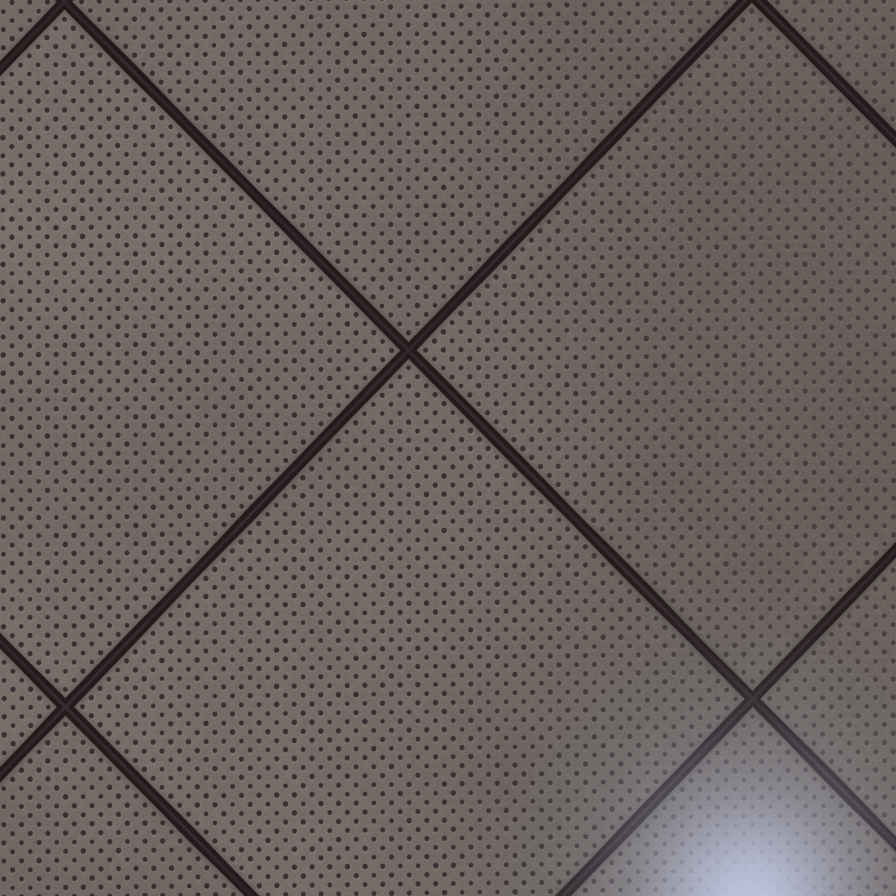
Reproduce this texture procedurally as a Shadertoy shader.

```glsl
const vec2 CROSSING = vec2(0.456, 0.609);
const vec2 EDGE_DOWN = vec2(0.384, -0.389);
const vec2 EDGE_UP = vec2(0.383, 0.398);
const float TILE_SIDE = 0.549;
const float HOLES_PER_SIDE = 38.0;
const float HOLE_RADIUS = 0.0028;
const float SEAM_HALF_WIDTH = 0.0066;

const vec3 TILE_LIGHT = vec3(0.475, 0.445, 0.420);
const vec3 TILE_DARK = vec3(0.375, 0.345, 0.325);
const vec3 HOLE_COLOR = vec3(0.205, 0.170, 0.190);
const vec3 SEAM_DARK = vec3(0.135, 0.100, 0.105);
const vec3 SEAM_CORE = vec3(0.220, 0.175, 0.190);
const vec3 GLOW_COLOR = vec3(0.76, 0.79, 0.90);

float hash(vec2 p) {
    vec3 q = fract(vec3(p.xyx) * 0.1031);
    q += dot(q, q.yzx + 33.33);
    return fract((q.x + q.y) * q.z);
}

float valueNoise(vec2 p) {
    vec2 cell = floor(p);
    vec2 f = fract(p);
    f = f * f * (3.0 - 2.0 * f);
    float low = mix(hash(cell), hash(cell + vec2(1.0, 0.0)), f.x);
    float high = mix(hash(cell + vec2(0.0, 1.0)), hash(cell + 1.0), f.x);
    return mix(low, high, f.y);
}

float fbm(vec2 p) {
    float sum = 0.0;
    float weight = 0.5;
    for (int i = 0; i < 4; i++) {
        sum += weight * valueNoise(p);
        p = p * 2.03 + 17.0;
        weight *= 0.5;
    }
    return sum;
}

float disc(vec2 offset, float radius, float blur) {
    return 1.0 - smoothstep(radius - blur, radius + blur, length(offset));
}

float band(float dist, float halfWidth, float blur) {
    return 1.0 - smoothstep(halfWidth - blur, halfWidth + blur, dist);
}

// Uneven room light: bright on the left, dim at the right and in patches
vec3 tileColor(vec2 p, vec2 tileId) {
    float light = 0.72 - 0.45 * smoothstep(0.25, 1.0, p.x);
    light += 0.55 * (fbm(p * 4.0 + 3.0) - 0.47);
    light += 0.14 * (hash(tileId + 40.0) - 0.5);
    light -= 0.25 * exp(-dot(p - vec2(0.55, 0.10), p - vec2(0.55, 0.10)) * 60.0);
    vec3 color = mix(TILE_DARK, TILE_LIGHT, light);
    float grain = valueNoise(p * 330.0) - 0.5;
    return color + 0.025 * grain;
}

// Holes on a square grid inside one tile, with a faint lit rim
vec3 addHoles(vec3 color, vec2 inTile, vec2 tileId, float contrast, float blur) {
    float margin = 0.012;
    vec2 grid = (inTile - margin) / (1.0 - 2.0 * margin) * HOLES_PER_SIDE;
    vec2 cell = floor(grid);
    float pitch = TILE_SIDE * (1.0 - 2.0 * margin) / HOLES_PER_SIDE;
    vec2 offset = (fract(grid) - 0.5) * pitch;
    vec2 inside = step(vec2(0.0), cell) * step(cell, vec2(HOLES_PER_SIDE - 1.0));
    float present = inside.x * inside.y * contrast;
    float radius = HOLE_RADIUS * mix(0.9, 1.1, hash(cell + tileId * 53.0 + 200.0));
    float rim = disc(offset - vec2(0.0012, -0.0008), radius * 1.35, blur * 1.5);
    color += vec3(0.030, 0.028, 0.020) * rim * present;
    return mix(color, HOLE_COLOR, disc(offset, radius, blur) * present);
}

// Dark joint with a paler strand along its middle
vec3 addSeam(vec3 color, float dist, float wear, float blur) {
    float halfWidth = SEAM_HALF_WIDTH * mix(0.88, 1.08, wear);
    float shade = band(dist, halfWidth * 1.5, halfWidth * 0.7);
    color *= 1.0 - 0.12 * shade;
    vec3 joint = mix(SEAM_DARK, SEAM_CORE, band(dist, 0.0018, blur) * mix(0.5, 1.0, wear));
    return mix(color, joint, band(dist, halfWidth, blur));
}

// Reflected lamp fading upward from the lower edge
float lampGlow(vec2 p) {
    vec2 d = p - vec2(0.835, -0.015);
    float core = exp(-dot(d * d, vec2(75.0, 62.0)));
    float halo = exp(-dot(d * d, vec2(22.0, 18.0)));
    return 0.72 * core + 0.22 * halo;
}

void mainImage(out vec4 fragColor, in vec2 fragCoord) {
    vec2 p = fragCoord / iResolution.y;
    float pixel = 1.0 / iResolution.y;
    float blur = max(0.0009, 0.7 * pixel);

    // Skewed tile coordinates
    vec2 tile = inverse(mat2(EDGE_DOWN, EDGE_UP)) * (p - CROSSING);
    vec2 tileId = floor(tile);
    vec2 inTile = fract(tile);
    vec2 edgeDist = (0.5 - abs(inTile - 0.5)) * TILE_SIDE;

    float holeContrast = mix(0.95, 0.68, smoothstep(0.45, 0.95, p.x));
    vec3 color = tileColor(p, tileId);
    color = addHoles(color, inTile, tileId, holeContrast, blur);
    color = addSeam(color, min(edgeDist.x, edgeDist.y), valueNoise(p * 14.0 + 9.0), blur);
    color = mix(color, GLOW_COLOR, lampGlow(p));
    fragColor = vec4(color, 1.0);
}
```
